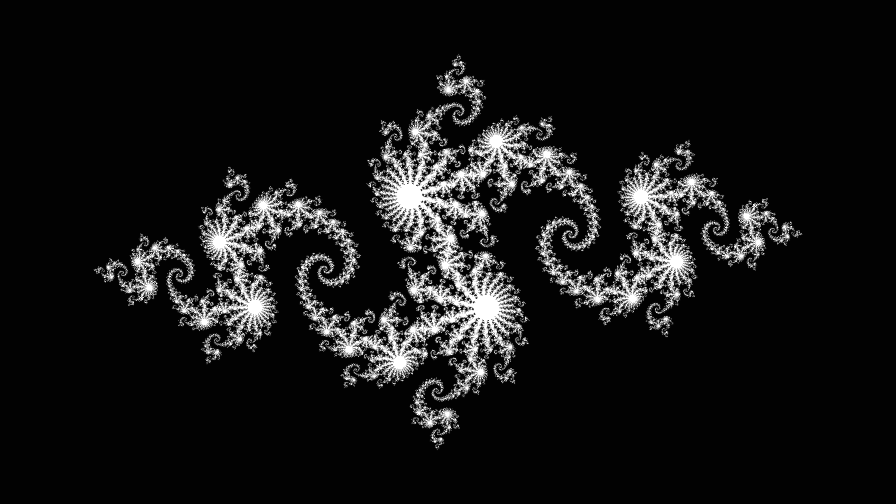
A Shadertoy shader for this background:

```glsl
// Draws a white Julia set of spoked stars and spiral arms on black.

const int MAX_STEPS = 200;

vec2 complexMul(vec2 a, vec2 b) {
    return vec2(a.x * b.x - a.y * b.y, a.x * b.y + a.y * b.x);
}

// Brightness at one point of the complex plane
float juliaShade(vec2 z) {
    vec2 slope = vec2(1.0, 0.0);
    for (int i = 0; i < MAX_STEPS; i++) {
        slope = 2.0 * complexMul(z, slope);
        z = complexMul(z, z) + vec2(-0.8, -0.156);
        float r2 = dot(z, z);
        if (r2 > 1000.0) {
            // Thin glow from the distance estimate, brighter for slow escapes
            float dist = 0.5 * sqrt(r2) * log(r2) / length(slope);
            float slowness = float(i) / float(MAX_STEPS);
            return 0.008 + exp(-1300.0 * dist) * (0.06 + 0.9 * slowness * slowness);
        }
    }
    return 1.0; // star cores
}

void mainImage(out vec4 fragColor, in vec2 fragCoord) {
    // Average a 2 x 2 grid of samples for smooth edges
    const int GRID = 2;
    float shade = 0.0;
    for (int k = 0; k < GRID * GRID; k++) {
        vec2 offset = (vec2(k % GRID, k / GRID) + 0.5) / float(GRID) - 0.5;
        vec2 point = (fragCoord + offset - 0.5 * iResolution.xy) / iResolution.y;
        shade += juliaShade(2.17 * point);
    }
    shade /= float(GRID * GRID);

    fragColor = vec4(vec3(shade), 1.0);
}
```
